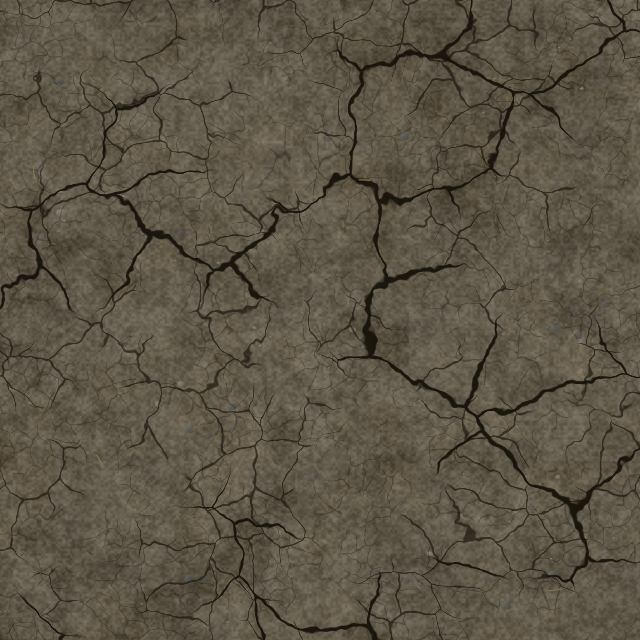
Write a three.js fragment shader that draws this texture.

```glsl
// Dry brown soil split by branching cracks, with scattered pebbles and straw.
varying vec2 vUv;

const vec3 SOIL = vec3(0.391, 0.36, 0.298);
const vec3 CRACK = vec3(0.085, 0.072, 0.04);
const vec3 SLATE = vec3(0.33, 0.335, 0.325);
const vec3 CHALK = vec3(0.56, 0.54, 0.48);
const vec3 STRAW = vec3(0.57, 0.47, 0.34);

float hash(vec2 p) {
  return fract(sin(dot(p, vec2(127.1, 311.7))) * 43758.5453);
}

vec2 hash2(vec2 p) {
  return vec2(hash(p), hash(p + 57.3));
}

float noise(vec2 p) {
  vec2 i = floor(p);
  vec2 f = fract(p);
  f = f * f * (3.0 - 2.0 * f);
  float low = mix(hash(i), hash(i + vec2(1.0, 0.0)), f.x);
  float high = mix(hash(i + vec2(0.0, 1.0)), hash(i + 1.0), f.x);
  return mix(low, high, f.y);
}

float fbm(vec2 p) {
  float sum = 0.0;
  float gain = 0.533;
  for (int i = 0; i < 4; i++) {
    sum += gain * noise(p);
    p = mat2(0.8, 0.6, -0.6, 0.8) * p * 2.03 + 17.1;
    gain *= 0.5;
  }
  return sum;
}

vec2 wobble(vec2 p, float scale) {
  return vec2(noise(p * scale), noise(p * scale + 31.7)) - 0.5;
}

// Distance to the nearest border between Voronoi cells.
float cellBorder(vec2 p) {
  vec2 cell = floor(p);
  vec2 nearest = vec2(0.0);
  float best = 8.0;
  for (int y = -1; y <= 1; y++) {
    for (int x = -1; x <= 1; x++) {
      vec2 id = cell + vec2(float(x), float(y));
      vec2 r = id + hash2(id) - p;
      if (dot(r, r) < best) {
        best = dot(r, r);
        nearest = r;
      }
    }
  }
  float border = 8.0;
  for (int y = -2; y <= 2; y++) {
    for (int x = -2; x <= 2; x++) {
      vec2 id = cell + vec2(float(x), float(y));
      vec2 r = id + hash2(id) - p;
      vec2 gap = r - nearest;
      if (dot(gap, gap) > 0.0001) {
        border = min(border, dot(0.5 * (r + nearest), normalize(gap)));
      }
    }
  }
  return border;
}

// Crack cover: lines widen and die out along their length.
float cracks(vec2 p, float scale, float halfWidth, float threshold, float seed) {
  float presence = smoothstep(threshold, threshold + 0.4, noise(p * scale * 0.9 + seed));
  float ragged = 0.5 + noise(p * 90.0 + seed);
  float w = halfWidth * presence * ragged;
  float d = cellBorder(p * scale + seed) / scale;
  return (1.0 - smoothstep(w * 0.5, w + 0.0013, d)) * smoothstep(0.0, 0.4, presence);
}

// Rounded stones, at most one per grid cell; returns colour and cover.
vec4 pebbles(vec2 p, float scale, float share, float seed) {
  vec2 id = floor(p * scale);
  vec2 q = fract(p * scale) - mix(vec2(0.3), vec2(0.7), hash2(id + seed));
  float radius = mix(0.07, 0.2, pow(hash(id + seed + 4.0), 2.0));
  float d = length(q * vec2(1.0, 1.25)) + 0.08 * (noise(p * scale * 7.0) - 0.5) - radius;
  float cover = (1.0 - smoothstep(-0.035, 0.035, d)) * step(hash(id + seed + 9.0), share);
  vec3 color = mix(SLATE, CHALK, pow(hash(id + seed + 13.0), 4.0));
  color *= 1.0 + 0.8 * (q.y - q.x);
  return vec4(color, cover * 0.75);
}

float straw(vec2 p, vec2 center, float angle, float halfLength) {
  vec2 q = p - center;
  vec2 dir = vec2(cos(angle), sin(angle));
  float d = length(q - dir * clamp(dot(q, dir), -halfLength, halfLength));
  return 1.0 - smoothstep(0.0004, 0.0017, d);
}

void main() {
  vec2 p = vUv;
  vec2 jag = 0.022 * wobble(p, 24.0) + 0.009 * wobble(p, 58.0) + 0.004 * wobble(p, 130.0);
  vec2 q = p + 0.04 * wobble(p, 9.0) + jag;

  // Soil: faint stains, clods and strong fine grit.
  float tone = 0.055 * (fbm(p * 5.0) - 0.5) + 0.13 * (fbm(p * 32.0) - 0.5);
  tone += 0.075 * (noise(p * 130.0) - 0.5) + 0.1 * (noise(p * 270.0) - 0.5);
  tone -= 0.045 * smoothstep(0.55, 0.75, fbm(p * 18.0 + 5.0));
  vec3 color = SOIL + tone * vec3(1.0, 0.98, 0.94);
  color += vec3(0.02, 0.0, -0.02) * (fbm(p * 20.0 + 40.0) - 0.5);

  // Stones and straw lie on the soil.
  vec4 small = pebbles(p, 60.0, 0.07, 3.0);
  vec4 large = pebbles(p, 26.0, 0.1, 21.0);
  color = mix(color, small.rgb, small.a);
  color = mix(color, large.rgb, large.a);

  // Cracks from hairline to wide.
  color = mix(color, CRACK, 0.28 * cracks(q, 32.0, 0.0005, 0.35, 71.0));
  color = mix(color, CRACK, 0.65 * cracks(q, 13.0, 0.0012, 0.38, 43.0));
  color = mix(color, CRACK, 0.95 * cracks(q, 5.5, 0.0034, 0.4, 12.0));

  for (int i = 0; i < 6; i++) {
    vec2 id = vec2(float(i), 5.0);
    color = mix(color, STRAW, 0.75 * straw(p, hash2(id), 6.28 * hash(id + 2.5), 0.009));
  }
  gl_FragColor = vec4(color, 1.0);
}
```
